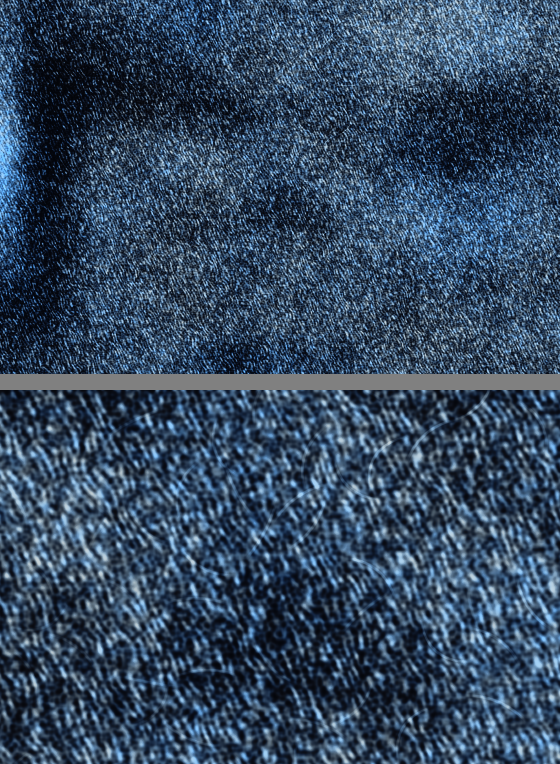
Top, the full canvas; bottom, a detail of the centre.
A Shadertoy shader for this texture:

```glsl
// Worn blue denim: slanted twill grains, loose fibres and faded, shadowed folds.

const vec2  GRAINS        = vec2(118.0, 128.0); // weave cells per canvas height
const float TWILL_SHEAR   = 0.45;   // sideways step of each weave row
const float GRAIN_ANGLE   = 0.45;   // lean of a grain from the vertical
const float GRAIN_STRETCH = 1.35;   // length against width of a grain
const float GRAIN_CONTRAST = 0.78;
const float FINE_SCALE    = 205.0;  // lint cells per canvas height
const float FINE_CONTRAST = 0.42;
const float FIBRE_SCALE   = 20.0;   // fibre cells per canvas height
const float FIBRE_WIDTH   = 0.040;  // in fibre cells
const float FIBRE_GLOW    = 1.0;
const float BASE_TONE     = 0.22;
const vec3  INDIGO_TINT   = vec3(0.62, 0.96, 1.24);
const vec3  GREY_TINT     = vec3(1.06, 1.00, 0.96);

// Dye colours from shadow to bare thread, and the tone rank of each.
const vec3 DYE[8] = vec3[8](
    vec3(0.01, 0.015, 0.03), vec3(0.04, 0.05, 0.08), vec3(0.09, 0.14, 0.21),
    vec3(0.19, 0.25, 0.32), vec3(0.29, 0.37, 0.44), vec3(0.39, 0.49, 0.58),
    vec3(0.55, 0.66, 0.74), vec3(0.76, 0.85, 0.90));
const float RANK[8] = float[8](0.0, 0.09, 0.285, 0.505, 0.72, 0.885, 0.965, 1.0);

vec2 hash22(vec2 p) {
    vec3 q = fract(p.xyx * vec3(0.1031, 0.1030, 0.0973));
    q += dot(q, q.yzx + 33.33);
    return fract((q.xx + q.yz) * q.zy);
}

mat2 rotation(float a) {
    float c = cos(a), s = sin(a);
    return mat2(c, -s, s, c);
}

float cornerSlope(vec2 cell, vec2 offset) {
    float a = 6.2832 * hash22(cell).x;
    return dot(vec2(cos(a), sin(a)), offset);
}

// Gradient noise, scaled to a spread of about one.
float noise(vec2 p) {
    vec2 i = floor(p), f = p - i, e = vec2(0.0, 1.0);
    vec2 w = f * f * f * (f * (f * 6.0 - 15.0) + 10.0);
    float low  = mix(cornerSlope(i, f), cornerSlope(i + e.yx, f - e.yx), w.x);
    float high = mix(cornerSlope(i + e.xy, f - e.xy), cornerSlope(i + e.yy, f - e.yy), w.x);
    return 4.2 * mix(low, high, w.y);
}

// Sheared lattice of leaning thread grains, each with its own brightness.
float weave(vec2 p) {
    vec2 q = p * GRAINS;
    q += 0.22 * vec2(noise(p * 26.0), noise(p * 26.0 + 71.0));
    q.x += TWILL_SHEAR * q.y;
    vec2 home = floor(q);
    mat2 lean = rotation(GRAIN_ANGLE);
    float sum = 0.0;
    for (int j = -1; j <= 1; j++)
    for (int i = -1; i <= 1; i++) {
        vec2 cell = home + vec2(i, j);
        vec2 jitter = hash22(cell + 19.0) - 0.5;
        vec2 d = q - cell - 0.5 - 0.4 * jitter;
        d.x -= TWILL_SHEAR * d.y;
        d = lean * d * vec2(GRAIN_STRETCH, 1.0 / GRAIN_STRETCH);
        sum += mix(0.15, 1.05, hash22(cell + 7.0).x) * exp(-5.0 * dot(d, d));
    }
    return (sum - 0.38) * 4.2;
}

// Short bent hairs, one in most cells.
float fibres(vec2 p) {
    vec2 home = floor(p);
    float glow = 0.0;
    for (int j = -1; j <= 1; j++)
    for (int i = -1; i <= 1; i++) {
        vec2 cell = home + vec2(i, j);
        vec2 place = hash22(cell + 3.0), form = hash22(cell + 57.0);
        vec2 d = rotation((form.x - 0.5) * 2.6) * (p - cell - 0.1 - 0.8 * place);
        d.y += (form.y - 0.5) * 1.6 * d.x * d.x;
        float strand = 1.0 - smoothstep(0.2 * FIBRE_WIDTH, FIBRE_WIDTH, abs(d.y));
        float ends = 1.0 - smoothstep(0.3, 0.65, abs(d.x));
        glow = max(glow, strand * ends * smoothstep(0.2, 0.7, hash22(cell + 91.0).y));
    }
    return glow;
}

float patchAt(vec2 uv, vec2 centre, vec2 radius) {
    vec2 d = (uv - centre) / radius;
    return exp(-dot(d, d));
}

// Broad folds and fading: negative is shadow, positive is worn.
float folds(vec2 uv) {
    float s = BASE_TONE;
    s += 2.2 * patchAt(uv, vec2(0.00, 0.60), vec2(0.035, 0.24));
    s -= 1.6 * patchAt(uv, vec2(0.09, 0.60), vec2(0.055, 0.50));
    s -= 1.2 * patchAt(uv, vec2(0.02, 0.14), vec2(0.08, 0.20));
    s -= 1.1 * patchAt(uv, vec2(0.20, 0.78), vec2(0.20, 0.14));
    s -= 0.7 * patchAt(uv, vec2(0.42, 0.71), vec2(0.16, 0.06));
    s += 0.9 * patchAt(uv, vec2(0.78, 0.92), vec2(0.24, 0.15));
    s -= 1.3 * patchAt(uv, vec2(0.87, 0.70), vec2(0.13, 0.09));
    s -= 0.8 * patchAt(uv, vec2(0.79, 0.58), vec2(0.08, 0.07));
    s -= 0.8 * patchAt(uv, vec2(0.48, 0.42), vec2(0.10, 0.06));
    s += 0.4 * patchAt(uv, vec2(0.36, 0.58), vec2(0.12, 0.08));
    s += 0.5 * patchAt(uv, vec2(0.80, 0.38), vec2(0.16, 0.13));
    s -= 0.7 * patchAt(uv, vec2(0.45, 0.04), vec2(0.12, 0.06));
    return s;
}

vec3 dye(float rank) {
    vec3 c = DYE[0];
    for (int k = 1; k < 8; k++)
        c = mix(c, DYE[k], clamp((rank - RANK[k - 1]) / (RANK[k] - RANK[k - 1]), 0.0, 1.0));
    return c;
}

void mainImage(out vec4 fragColor, in vec2 fragCoord) {
    vec2 uv = fragCoord / iResolution.xy;
    vec2 p = fragCoord / iResolution.y;

    // Tone in units of spread: folds, blotches, weave and lint.
    float tone = folds(uv) + 0.16 * noise(p * 6.0) + 0.14 * noise(p * 17.0 + 40.0);
    tone += GRAIN_CONTRAST * weave(p) + FINE_CONTRAST * noise(p * FINE_SCALE);
    float fuzz = 0.35 + 0.65 * smoothstep(0.3, 0.6, uv.x) * smoothstep(0.1, 0.5, uv.y);
    tone += FIBRE_GLOW * fuzz * fibres(p * FIBRE_SCALE);
    vec3 colour = dye(1.0 / (1.0 + exp(-1.7 * tone)));

    // Indigo left in the folds, grey where the cloth is worn.
    float indigo = 0.32 + 0.08 * noise(p * 5.0 + 13.0) + 0.16 * noise(p * 75.0);
    indigo += 0.6 * patchAt(uv, vec2(0.04, 0.40), vec2(0.10, 0.45));
    indigo += 0.5 * patchAt(uv, vec2(0.84, 0.50), vec2(0.15, 0.18));
    indigo += 0.5 * patchAt(uv, vec2(0.45, 0.03), vec2(0.16, 0.08));
    indigo += 0.4 * patchAt(uv, vec2(0.35, 0.95), vec2(0.16, 0.10));
    colour *= mix(GREY_TINT, INDIGO_TINT, clamp(indigo, 0.0, 1.0));

    fragColor = vec4(clamp(colour, 0.0, 1.0), 1.0);
}
```
